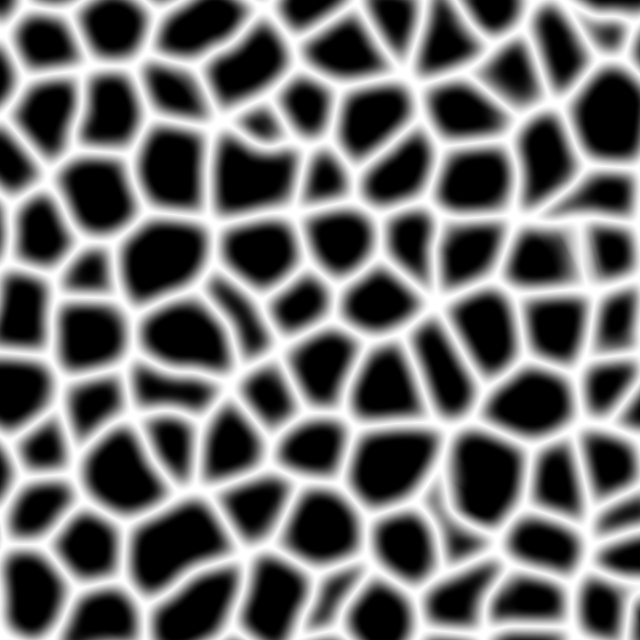
Reproduce this pattern procedurally as a WebGL 1 fragment shader.

```glsl
precision highp float;
// Soft black cells of mixed size and shape, parted by a blurred white web.

uniform vec2 u_resolution;

#define CELLS 9.0          // cells across the canvas
#define JITTER 0.84        // scatter of the sites inside their grid squares
#define SPINE 0.24         // longest half length of a cell's spine
#define TILT 0.9           // favoured spine direction, radians
#define TILT_SPREAD 2.0    // range of directions around it
#define SIZE_SPREAD 0.20   // how much large cells push back small ones
#define ROUNDNESS 14.0     // lower values round the corners more
#define WHITE_EDGE -0.041  // wall distance where the web is pure white
#define BLACK_EDGE 0.255   // wall distance where a cell is pure black

vec4 hash4(vec2 p) {
  vec4 q = fract(p.xyxy * vec4(0.1031, 0.1030, 0.0973, 0.1099));
  q += dot(q, q.wzxy + 33.33);
  return fract((q.xxyz + q.yzzw) * q.zywx);
}

// Nearest spine point relative to p (xy) and weighted squared distance (z).
vec3 nearestOnSpine(vec2 p, vec2 square) {
  vec4 shape = hash4(square + 17.0);
  vec4 trait = hash4(square + 71.0);
  vec2 site = square + 0.5 + JITTER * (shape.xy - 0.5);
  float angle = TILT + TILT_SPREAD * (shape.z - 0.5);
  vec2 along = vec2(cos(angle), sin(angle));
  float halfLength = SPINE * shape.w;
  float t = clamp(dot(p - site, along), -halfLength, halfLength);
  vec2 toSpine = site + along * t - p;
  return vec3(toSpine, dot(toSpine, toSpine) - SIZE_SPREAD * (trait.x - 0.5));
}

// Rounded distance from p to the wall of the cell that holds it.
float wallDistance(vec2 p) {
  vec2 base = floor(p);
  vec2 ownerSquare = base;
  vec3 owner = vec3(0.0, 0.0, 100.0);

  // Find the owning cell.
  for (int j = -2; j <= 2; j++) {
    for (int i = -2; i <= 2; i++) {
      vec2 square = base + vec2(float(i), float(j));
      vec3 candidate = nearestOnSpine(p, square);
      if (candidate.z < owner.z) {
        owner = candidate;
        ownerSquare = square;
      }
    }
  }

  // Blend the distances to all its walls with a smooth minimum.
  float sum = 0.0;
  for (int j = -2; j <= 2; j++) {
    for (int i = -2; i <= 2; i++) {
      vec2 square = base + vec2(float(i), float(j));
      vec2 gap = abs(square - ownerSquare);
      if (gap.x + gap.y > 0.5) {
        vec3 other = nearestOnSpine(p, square);
        float separation = max(length(other.xy - owner.xy), 0.25);
        float wall = 0.5 * (other.z - owner.z) / separation;
        sum += exp(-ROUNDNESS * wall);
      }
    }
  }
  return -log(max(sum, 1e-6)) / ROUNDNESS;
}

void main() {
  vec2 p = CELLS * gl_FragCoord.xy / min(u_resolution.x, u_resolution.y);
  float tone = 1.0 - smoothstep(WHITE_EDGE, BLACK_EDGE, wallDistance(p));
  gl_FragColor = vec4(vec3(tone), 1.0);
}
```
